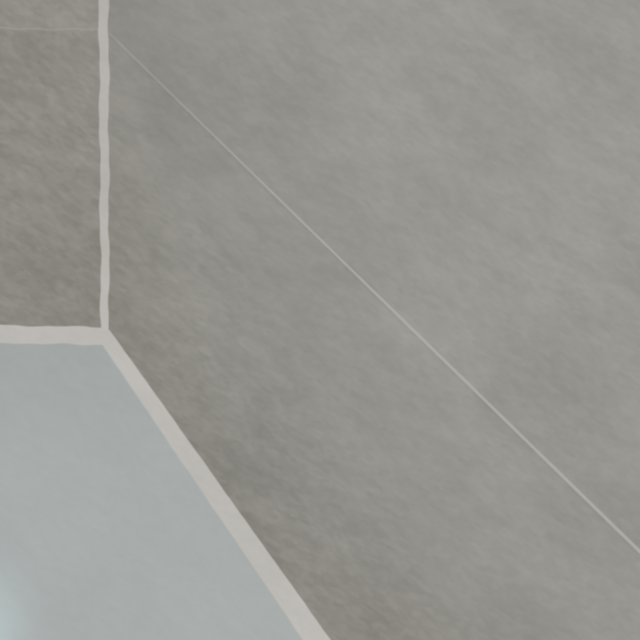
Write a Shadertoy shader that draws this texture.

```glsl
// Corner of grey stone tiles: two walls meeting a pale floor along light grout seams.
#define CORNER vec2(0.164, 0.475)
#define SEAM_FOOT vec2(0.495, 0.0)
#define JOINT_START vec2(0.173, 0.946)
#define JOINT_END vec2(1.0, 0.138)
#define GROUT_COLOR vec3(0.735, 0.725, 0.705)
#define FLOOR_COLOR vec3(0.658, 0.676, 0.672)
#define LEFT_COLOR vec3(0.548, 0.535, 0.510)
#define SHADE_COLOR vec3(0.538, 0.528, 0.500)
#define LIGHT_COLOR vec3(0.592, 0.583, 0.563)
#define MOTTLE 0.050
#define GRAIN 0.055
#define EDGE 0.0022

vec3 hash3(vec2 p) {
    vec3 q = fract(p.xyx * vec3(0.1031, 0.1030, 0.0973));
    q += dot(q, q.yxz + 33.33);
    return fract((q.xxy + q.yzz) * q.zyx);
}

// Soft cellular noise: random cell values blended by distance, centred on zero.
float cellNoise(vec2 p) {
    vec2 cell = floor(p), f = p - cell;
    float sum = 0.0, total = 0.0;
    for (int j = -1; j <= 1; j++)
    for (int i = -1; i <= 1; i++) {
        vec2 o = vec2(i, j);
        vec3 h = hash3(cell + o + 100.0);
        vec2 d = o + h.xy - f;
        float w = exp(-5.0 * dot(d, d));
        sum += w * h.z;
        total += w;
    }
    return sum / total - 0.5;
}

// Signed distance to the line through a and b, positive on its left.
float side(vec2 p, vec2 a, vec2 b) {
    vec2 d = normalize(b - a);
    return d.x * (p.y - a.y) - d.y * (p.x - a.x);
}

// Coverage of a segment whose half width runs from wa to wb.
float stroke(vec2 p, vec2 a, vec2 b, float wa, float wb, float soft) {
    vec2 d = b - a;
    float t = clamp(dot(p - a, d) / dot(d, d), 0.0, 1.0);
    float dist = length(p - a - d * t) - mix(wa, wb, t);
    return 1.0 - smoothstep(-soft, soft, dist);
}

float glow(vec2 p, vec2 c, vec2 size) {
    vec2 d = (p - c) / size;
    return exp(-dot(d, d));
}

void mainImage(out vec4 fragColor, in vec2 fragCoord) {
    vec2 uv = fragCoord / iResolution.xy;

    // Stone texture, drawn out along a falling diagonal
    vec2 along = normalize(vec2(0.84, -0.54));
    vec2 stone = vec2(dot(uv, along), dot(uv, vec2(-along.y, along.x)));
    float mottle = 0.6 * cellNoise(stone * vec2(7.0, 12.0))
                 + 0.4 * cellNoise(stone * vec2(19.0, 38.0) + 7.0);
    float grain = 0.55 * cellNoise(stone * vec2(48.0, 115.0) + 21.0)
                + 0.45 * cellNoise(stone * vec2(115.0, 210.0) + 53.0);
    float wobble = 0.0011 * sin(uv.y * 43.0 + 2.0 * sin(uv.x * 31.0))
                 + 0.0006 * sin((uv.x - uv.y) * 117.0);
    vec2 p = uv + vec2(wobble, -wobble);

    // Right wall, darker toward the corner
    float joint = side(p, JOINT_START, JOINT_END);
    float seam = side(p, CORNER, SEAM_FOOT);
    vec3 rightWall = mix(SHADE_COLOR, LIGHT_COLOR, smoothstep(0.0, 0.46, seam * 0.75 + 0.1));
    rightWall -= 0.026 * glow(uv, vec2(0.19, 0.95), vec2(0.23, 0.22));
    rightWall += 0.012 * glow(uv, vec2(0.9, 0.8), vec2(0.35, 0.4));
    rightWall += vec3(0.002, 0.008, 0.010) * glow(uv, vec2(0.52, 0.42), vec2(0.17, 0.24));
    rightWall -= 0.010 * smoothstep(EDGE, -EDGE, joint) * smoothstep(0.25, 0.0, seam);
    rightWall -= 0.016 * glow(uv, vec2(0.812, 0.638), vec2(0.014));

    // Left wall
    vec3 leftWall = LEFT_COLOR + 0.012 * (uv.y - 0.75);
    leftWall += 0.018 * smoothstep(0.945, 0.965, uv.y);
    float rightMask = smoothstep(-EDGE, EDGE, p.x - CORNER.x);
    vec3 wall = mix(leftWall, rightWall, rightMask);
    float rough = mix(1.15, 0.65 + 0.5 * smoothstep(0.3, 0.0, seam), rightMask);
    wall += vec3(1.0, 0.98, 0.96) * (MOTTLE * mottle + GRAIN * rough * grain);

    // Floor, brightest in the lower left corner
    vec3 ground = FLOOR_COLOR - 0.022 * smoothstep(0.25, 0.47, uv.y);
    ground += vec3(0.055, 0.085, 0.090) * glow(uv, vec2(-0.02, 0.0), vec2(0.06, 0.10));
    ground += 0.014 * mottle + 0.014 * grain;
    vec2 leftEnd = vec2(0.0, 0.478);
    float floorMask = smoothstep(EDGE, -EDGE, max(seam, side(p, leftEnd, CORNER)));
    vec3 color = mix(wall, ground, floorMask);

    // Thin joints, fading toward the upper left
    float thin = stroke(p, JOINT_START, JOINT_END, 0.0008, 0.0024, 0.0024);
    float fade = 0.40 + 0.45 * smoothstep(0.15, 0.6, uv.x);
    float shadow = stroke(p + vec2(0.003), JOINT_START, JOINT_END, 0.001, 0.002, 0.003);
    color -= 0.014 * shadow;
    color = mix(color, vec3(0.70, 0.695, 0.675), thin * fade);
    float faint = stroke(p, vec2(0.0, 0.957), vec2(0.155, 0.953), 0.0012, 0.0012, 0.0028);
    color = mix(color, vec3(0.64, 0.63, 0.61), 0.6 * faint);

    // Wide grout seams
    float grout = stroke(p, vec2(0.162, 1.02), CORNER, 0.0078, 0.0064, EDGE);
    grout = max(grout, stroke(p, vec2(-0.02, 0.478), CORNER - vec2(0.006, 0.0), 0.0150, 0.0135, EDGE));
    grout = max(grout, stroke(p, CORNER, SEAM_FOOT + 0.1 * (SEAM_FOOT - CORNER), 0.0115, 0.0185, EDGE));
    vec3 groutColor = GROUT_COLOR - 0.035 * smoothstep(0.5, 0.75, uv.y) + 0.03 * mottle + 0.02 * grain;
    color = mix(color, groutColor, grout);

    fragColor = vec4(color, 1.0);
}
```
